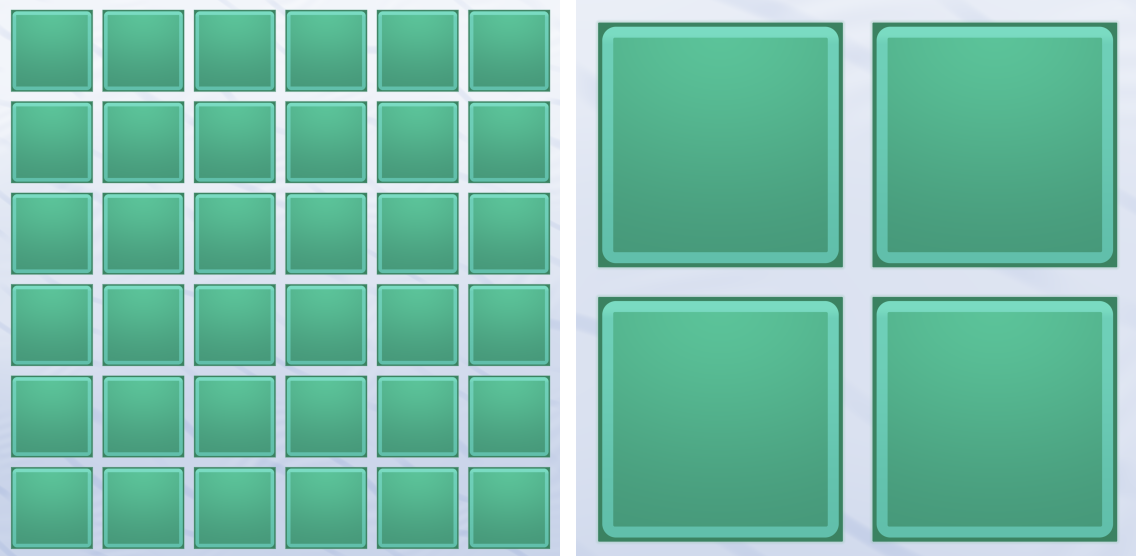
Left, the full canvas; right, a detail of the centre.
A WebGL 2 fragment shader for this pattern:

```glsl
#version 300 es
precision highp float;
// Six by six grid of glossy green tiles, each a dark square holding a mint
// rounded frame and a shaded face, built from box distances. Behind them lies
// a pale blue wash with faint diagonal ripples bent by gradient noise.

uniform vec2 u_resolution;
out vec4 fragColor;

vec2 hashGradient(vec2 p) {
  float a = 6.2832 * fract(sin(dot(p, vec2(127.1, 311.7))) * 43758.5);
  return vec2(cos(a), sin(a));
}

float gradientNoise(vec2 p) {
  vec2 i = floor(p), f = fract(p);
  vec2 u = f * f * f * (f * (f * 6.0 - 15.0) + 10.0);
  vec2 e = vec2(0.0, 1.0);
  float low = mix(dot(hashGradient(i), f),
                  dot(hashGradient(i + e.yx), f - e.yx), u.x);
  float high = mix(dot(hashGradient(i + e.xy), f - e.xy),
                   dot(hashGradient(i + e.yy), f - e.yy), u.x);
  return mix(low, high, u.y);
}

float boxDistance(vec2 p, float halfSize, float radius) {
  vec2 d = abs(p) - halfSize + radius;
  return length(max(d, 0.0)) + min(max(d.x, d.y), 0.0) - radius;
}

float coverage(float dist, float pixel) {
  return 1.0 - smoothstep(-0.7 * pixel, 0.7 * pixel, dist);
}

// Pale wash, darker towards the foot, with slanting streaks and fine strands
vec3 background(vec2 p, float height) {
  float warp = gradientNoise(p * 0.8);
  float cloud = gradientNoise(p * vec2(0.45, 0.9) + 7.3);
  vec3 color = mix(vec3(0.79, 0.83, 0.915), vec3(0.95, 0.96, 0.98),
                   smoothstep(0.05, 0.95, height + 0.16 * cloud));
  float slope = p.y + 0.55 * p.x + 0.45 * warp;
  float streak = smoothstep(0.72, 1.0, sin(slope * 13.0));
  streak *= smoothstep(-0.25, 0.35, gradientNoise(p * 1.7 + 3.1));
  float strand = sin((p.y - 0.35 * p.x + 0.5 * warp) * 42.0);
  strand *= smoothstep(-0.1, 0.4, gradientNoise(p * 1.2 + 19.0));
  return color - vec3(0.055, 0.045, 0.02) * streak
               + vec3(0.012, 0.011, 0.006) * strand;
}

void main() {
  // One unit is one tile pitch
  float pixel = 6.08 / u_resolution.y;
  vec2 p = gl_FragCoord.xy * pixel;
  vec2 grid = p - vec2(0.068, 0.025);
  vec2 q = grid - clamp(floor(grid), 0.0, 5.0) - 0.5;

  vec3 color = background(p, gl_FragCoord.y / u_resolution.y);

  // Dark square with a faint soft rim
  float tile = boxDistance(q, 0.446, 0.004);
  color = mix(color, vec3(0.60, 0.78, 0.72),
              0.4 * (1.0 - smoothstep(0.0, 0.014, tile)));
  color = mix(color, vec3(0.23, 0.51, 0.38), coverage(tile, pixel));

  // Mint frame, brighter along its top
  vec3 mint = mix(vec3(0.38, 0.75, 0.67), vec3(0.43, 0.81, 0.72),
                  smoothstep(-0.43, 0.3, q.y));
  mint = mix(mint, vec3(0.48, 0.86, 0.76), smoothstep(0.36, 0.41, q.y));
  color = mix(color, mint, coverage(boxDistance(q, 0.431, 0.05), pixel));

  // Face lit from the top centre
  float shade = length((q - vec2(0.0, 0.40)) * vec2(0.75, 1.0));
  vec3 face = mix(vec3(0.36, 0.77, 0.605), vec3(0.275, 0.595, 0.475),
                  smoothstep(-0.1, 0.95, shade));
  color = mix(color, face, coverage(boxDistance(q, 0.391, 0.006), pixel));

  fragColor = vec4(color, 1.0);
}
```
